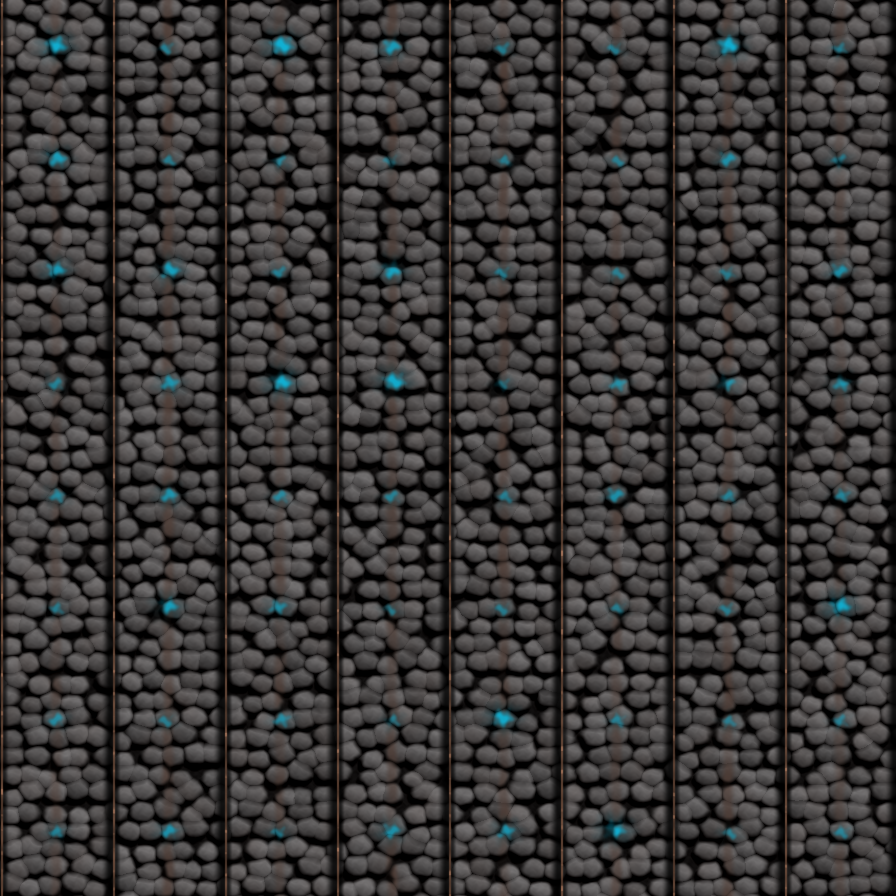
This texture is drawn by a WebGL 1 fragment shader. Its source:

```glsl
precision highp float;
// Eight by eight tiles of dark rounded stones, split by thin copper seams.
// Stones are domes from cellular noise, lit from above by height differences;
// each tile holds a cyan gem on a brown rib, its glow varying by hash.

uniform vec2 u_resolution;

#define TILES 8.0
#define STONES vec2(5.0, 6.0)
#define JITTER 0.58
#define LIGHT_STEP vec2(0.09, 0.27)
#define GEM_POS vec2(0.5, 0.575)
#define SEAM_X 0.018
#define SEAM_HALF_WIDTH 0.011
#define STONE_DARK vec3(0.055, 0.048, 0.047)
#define STONE_LIGHT vec3(0.305, 0.297, 0.298)
#define RUST vec3(0.31, 0.235, 0.205)
#define COPPER vec3(0.50, 0.35, 0.27)
#define CYAN vec3(0.06, 0.70, 0.84)

vec2 hash2(vec2 p) {
  vec3 q = fract(p.xyx * vec3(0.1031, 0.1030, 0.0973));
  q += dot(q, q.yzx + 33.33);
  return fract((q.xx + q.yz) * q.zy);
}

// Height of the tallest dome (x) and the tone of its stone (y)
vec2 stones(vec2 p) {
  vec2 cell = floor(p);
  vec2 top = vec2(0.0, 0.5);
  for (int j = -1; j <= 1; j++) {
    for (int i = -1; i <= 1; i++) {
      vec2 id = cell + vec2(float(i), float(j));
      vec2 rnd = hash2(id + 17.0);
      vec2 center = id + 0.5 + JITTER * (rnd - 0.5);
      center.x += 0.3 * mod(id.y, 2.0) - 0.15;
      vec2 d = p - center;
      float radius = 0.60 + 0.14 * rnd.y;
      float h = 1.0 - dot(d, d) / (radius * radius);
      if (h > top.x) top = vec2(h, hash2(id + 71.0).x);
    }
  }
  return top;
}

// Layered sines, roughly -1 to 1
float grain(vec2 p) {
  float a = sin(p.x * 1.7 + 1.3 * sin(p.y * 1.1));
  float b = sin(p.y * 2.3 + 1.7 * sin(p.x * 1.9 + 2.0));
  return 0.5 * (a + b * sin(p.x * 0.7 + p.y * 0.9));
}

void main() {
  vec2 tileUv = gl_FragCoord.xy / u_resolution * TILES;
  vec2 tile = floor(tileUv);
  vec2 local = tileUv - tile;
  float pixel = TILES / min(u_resolution.x, u_resolution.y);

  // Relief of the stones, with slightly uneven outlines
  vec2 p = tileUv * STONES;
  p += 0.06 * vec2(grain(p * 3.1), grain(p.yx * 2.7 + 5.0));
  vec2 stone = stones(p);
  float relief = stone.x - stones(p + LIGHT_STEP).x;
  float body = smoothstep(0.10, 0.72, stone.x);
  vec3 color = mix(STONE_DARK, STONE_LIGHT, body);
  color *= 0.84 + 0.32 * stone.y;
  color += 0.24 * clamp(relief, -0.5, 0.4);
  color += 0.016 * grain(p * 8.0);

  // Rust on the middle rib and in loose patches
  float patches = 0.5 + 0.5 * grain(tileUv * 5.3);
  float ribOffset = local.x - 0.5 - 0.012 * grain(tileUv.yx * 7.0);
  float rib = 1.0 - smoothstep(0.01, 0.075, abs(ribOffset));
  float rust = rib * (0.25 + 0.45 * patches) + 0.16 * patches * patches;
  color = mix(color, RUST * (0.25 + 0.75 * body), rust);

  // Gem with ragged edge, dim or bright by tile
  vec2 rnd = hash2(tile + 3.0);
  float strength = 0.22 + 0.78 * rnd.x * rnd.x;
  vec2 g = local - GEM_POS - 0.04 * (vec2(rnd.y, rnd.x) - 0.5);
  g += 0.016 * sin(g.yx * 62.0 + 6.28 * rnd);
  float size = 0.055 + 0.05 * strength;
  float dist = length(g * vec2(0.85, 1.0)) / size;
  float core = 1.0 - smoothstep(0.15, 1.0, dist);
  float halo = 1.0 - smoothstep(0.4, 2.1, dist);
  float glow = (0.35 + 0.65 * body) * (0.35 + 0.65 * strength);
  color = mix(color, CYAN * 0.38, 0.38 * halo * glow);
  color = mix(color, CYAN, core * glow);

  // Shadowed groove around each seam, deeper on its left
  float seam = fract(local.x - SEAM_X + 0.5) - 0.5;
  float left = smoothstep(-0.12, -0.035, seam) * (1.0 - step(0.0, seam));
  float right = (1.0 - smoothstep(0.02, 0.065, seam)) * step(0.0, seam);
  color *= 1.0 - 0.83 * left - 0.65 * right;

  // Worn copper line with bright flecks
  float wear = 0.5 + 0.5 * grain(vec2(tile.x * 9.1, tileUv.y * 13.0));
  float fleck = smoothstep(0.72, 0.95, 0.5 + 0.5 * grain(tileUv.yx * vec2(21.0, 3.0)));
  float edge = max(pixel, 0.008);
  float line = 1.0 - smoothstep(SEAM_HALF_WIDTH - 0.5 * edge,
                                SEAM_HALF_WIDTH + 0.5 * edge, abs(seam));
  vec3 metal = COPPER * (0.55 + 0.4 * wear + 0.45 * fleck);
  color = mix(color, metal, 0.85 * line);

  gl_FragColor = vec4(clamp(color, 0.0, 1.0), 1.0);
}
```
